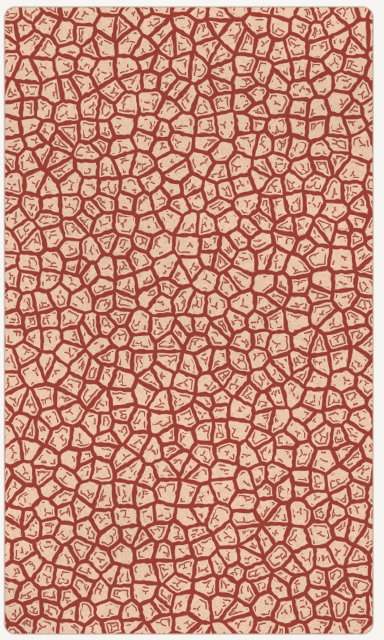
Write a Shadertoy shader that draws this pattern.

```glsl
// Printed card with a red crackle of irregular cells, each holding broken ink strokes.

const vec3 PAPER = vec3(0.905, 0.770, 0.670);
const vec3 INK = vec3(0.590, 0.225, 0.185);
const vec3 BACKDROP = vec3(0.965, 0.962, 0.945);
const vec3 SHADOW = vec3(0.75, 0.67, 0.64);

const vec2 CARD_CENTRE = vec2(0.2950, 0.4993);   // in canvas heights
const vec2 CARD_HALF = vec2(0.2870, 0.4890);
const float CORNER_RADIUS = 0.016;

const float CELLS = 33.0;          // cells per canvas height
const float JITTER = 0.84;         // irregularity of the cells
const float VEIN_HALF = 0.100;     // sizes below are in cells
const float STROKE_HALF = 0.038;
const float RIM_OFFSET = 0.235;    // broken rim, measured from the vein centre
const float SOFTNESS = 0.045;
const float WOBBLE = 0.09;
const float GRAIN = 0.075;

float hash1(vec2 p) {
    vec3 q = fract(vec3(p.xyx) * 0.1031);
    q += dot(q, q.yzx + 33.33);
    return fract((q.x + q.y) * q.z);
}

vec2 hash2(vec2 p) {
    return vec2(hash1(p + 17.3), hash1(p + 71.9));
}

float noise(vec2 p) {
    vec2 i = floor(p), f = fract(p);
    f = f * f * (3.0 - 2.0 * f);
    return mix(mix(hash1(i), hash1(i + vec2(1, 0)), f.x),
               mix(hash1(i + vec2(0, 1)), hash1(i + vec2(1, 1)), f.x), f.y);
}

float segmentDistance(vec2 p, vec2 a, vec2 b) {
    vec2 ab = b - a;
    float t = clamp(dot(p - a, ab) / dot(ab, ab), 0.0, 1.0);
    return length(p - a - ab * t);
}

float roundedBox(vec2 p, vec2 halfSize, float radius) {
    vec2 q = abs(p) - halfSize + radius;
    return length(max(q, 0.0)) + min(max(q.x, q.y), 0.0) - radius;
}

vec2 seedOffset(vec2 cell) {
    return 0.5 + JITTER * (hash2(cell) - 0.5);
}

// Distance to the nearest cell border; also gives the cell and the vector to its seed.
float cellBorder(vec2 p, out vec2 cell, out vec2 toSeed) {
    vec2 base = floor(p);
    float nearest = 8.0;
    for (int y = -1; y <= 1; y++)
    for (int x = -1; x <= 1; x++) {
        vec2 c = base + vec2(x, y);
        vec2 r = c + seedOffset(c) - p;
        if (dot(r, r) < nearest) {
            nearest = dot(r, r);
            cell = c;
            toSeed = r;
        }
    }
    float border = 8.0;
    for (int y = -2; y <= 2; y++)
    for (int x = -2; x <= 2; x++) {
        if (x == 0 && y == 0) continue;
        vec2 c = cell + vec2(x, y);
        vec2 r = c + seedOffset(c) - p;
        border = min(border, dot(0.5 * (toSeed + r), normalize(r - toSeed)));
    }
    return border;
}

// Small branching mark of up to three arms around the seed.
float branchMark(vec2 p, vec2 cell) {
    float turn = 6.2832 * hash1(cell + 5.7);
    vec2 hub = 0.14 * (hash2(cell + 31.0) - 0.5);
    float d = 8.0;
    for (int i = 0; i < 3; i++) {
        vec2 h = hash2(cell + 13.7 * float(i + 1));
        float angle = turn + 2.09 * float(i) + 1.1 * (h.x - 0.5);
        vec2 dir = vec2(cos(angle), sin(angle));
        float start = 0.10 * step(0.6, h.x);
        d = min(d, segmentDistance(p, hub + dir * start, hub + dir * (start + 0.04 + 0.2 * h.y)));
    }
    return d;
}

float inkCoverage(vec2 p, float soft) {
    vec2 wobble = vec2(noise(p * 5.0), noise(p * 5.0 + 40.0)) - 0.5;
    p += WOBBLE * wobble;
    vec2 cell, toSeed;
    float border = cellBorder(p, cell, toSeed);
    float veinHalf = VEIN_HALF + 0.035 * (noise(p * 1.3 + 9.0) - 0.5);
    float vein = 1.0 - smoothstep(-soft, soft, border - veinHalf);

    // Rim strokes follow the border and are broken by noise.
    float gaps = smoothstep(0.50, 0.60, noise(p * 3.6 + cell * 7.0));
    float rim = gaps * (1.0 - smoothstep(-soft, soft, abs(border - RIM_OFFSET) - STROKE_HALF));
    float mark = 1.0 - smoothstep(-soft, soft, branchMark(-toSeed, cell) - STROKE_HALF);
    mark *= smoothstep(0.14, 0.22, border);
    return max(vein, 0.88 * max(rim, mark));
}

void mainImage(out vec4 fragColor, in vec2 fragCoord) {
    float pixel = 1.0 / iResolution.y;
    vec2 uv = fragCoord * pixel;

    // Ink on paper, with fine grain and slow unevenness.
    float ink = inkCoverage(uv * CELLS, max(SOFTNESS, 0.6 * pixel * CELLS));
    float grain = noise(uv * 420.0) - 0.5;
    float tone = 0.04 * (noise(uv * 6.0) - 0.5);
    vec3 color = mix(PAPER, INK, clamp(ink * (0.97 + 0.12 * grain), 0.0, 1.0));
    color *= 1.0 + GRAIN * grain + tone;

    // Card outline with a thin shadow on the backdrop.
    float edge = roundedBox(uv - CARD_CENTRE, CARD_HALF, CORNER_RADIUS);
    vec3 outside = mix(SHADOW, BACKDROP, smoothstep(0.0, 0.0035, edge));
    color = mix(color, outside, smoothstep(-pixel, pixel, edge));
    fragColor = vec4(color, 1.0);
}
```
